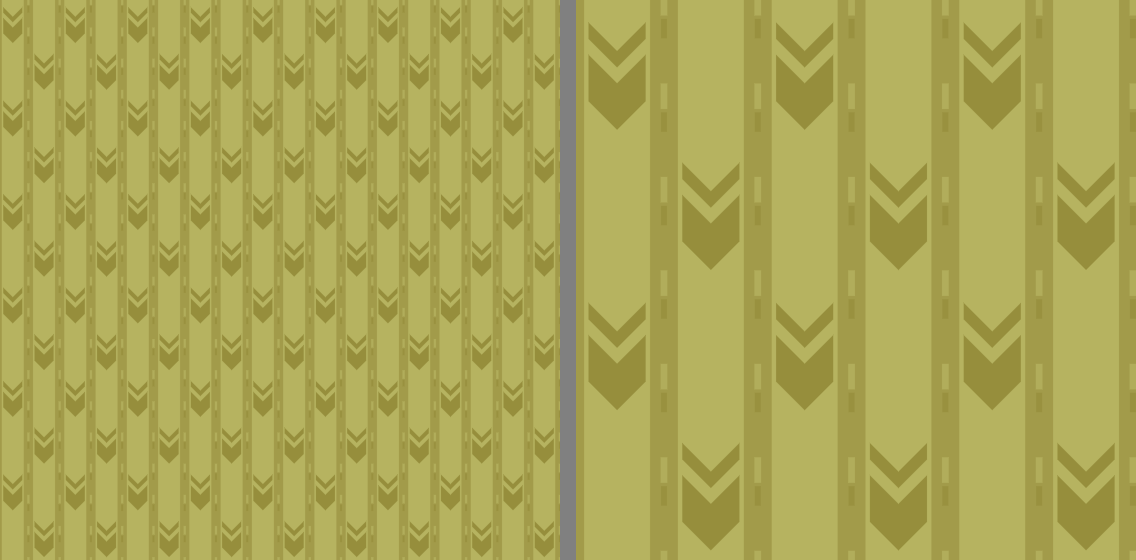
Left, the full canvas; right, a detail of the centre.
This pattern is drawn by a WebGL 2 fragment shader. Its source:

```glsl
#version 300 es
precision highp float;

uniform vec2 u_resolution;
out vec4 fragColor;

const vec3 GROUND = vec3(0.712, 0.702, 0.378);
const vec3 BAND = vec3(0.637, 0.608, 0.290);
const vec3 ARROW = vec3(0.588, 0.557, 0.235);

// Column and arrow pitch, in canvas widths
const vec2 PITCH = vec2(0.05583, 0.1669);
const float FIRST_COLUMN = 0.0228;
const float FIRST_TIP = 0.0887;

float boxDistance(vec2 p, vec2 halfSize) {
    vec2 d = abs(p) - halfSize;
    return length(max(d, 0.0)) + min(max(d.x, d.y), 0.0);
}

// Distance to a V-shaped slab between two heights above the tip
float chevronDistance(vec2 p, float low, float high, float halfWidth) {
    float rise = p.y - abs(p.x);
    float slab = (abs(rise - 0.5 * (low + high)) - 0.5 * (high - low)) * 0.7071;
    return max(slab, abs(p.x) - halfWidth);
}

// Solid arrow head with a thin chevron above it
float arrowDistance(vec2 p, float halfWidth) {
    float head = chevronDistance(p, 0.0, 0.0277, halfWidth);
    float stripe = chevronDistance(p, 0.0371, 0.0469, halfWidth);
    return min(head, stripe);
}

// Wrap a coordinate into a range centred on zero
float centredRepeat(float x, float period) {
    return x - period * round(x / period);
}

float coverage(float dist, float pixel) {
    return 1.0 - smoothstep(-0.7 * pixel, 0.7 * pixel, dist);
}

void main() {
    float canvas = min(u_resolution.x, u_resolution.y);
    vec2 uv = gl_FragCoord.xy / canvas;
    float pixel = 1.0 / canvas;
    vec3 color = GROUND;

    // Vertical bands midway between the arrow columns
    float bandX = centredRepeat(uv.x - FIRST_COLUMN - 0.5 * PITCH.x, PITCH.x);
    color = mix(color, BAND, coverage(abs(bandX) - 0.0083, pixel));

    // Light stitches with a darker one below each
    float stitchPitch = PITCH.y / 3.0;
    vec2 light = vec2(bandX, centredRepeat(uv.y - 0.6094, stitchPitch));
    vec2 dark = vec2(bandX, centredRepeat(uv.y - 0.5940, stitchPitch));
    float lightMask = coverage(boxDistance(light, vec2(0.0020, 0.0076)), pixel);
    float darkMask = coverage(boxDistance(dark, vec2(0.0018, 0.0058)), pixel);
    color = mix(color, ARROW, 0.75 * darkMask);
    color = mix(color, GROUND, 0.75 * lightMask);

    // Arrows, with odd columns shifted by half a pitch
    float column = round((uv.x - FIRST_COLUMN) / PITCH.x);
    float shift = 0.5 * PITCH.y * mod(column, 2.0);
    float belowTip = 0.05;
    vec2 arrow = vec2(
        uv.x - FIRST_COLUMN - column * PITCH.x,
        mod(uv.y - FIRST_TIP - shift + belowTip, PITCH.y) - belowTip);
    color = mix(color, ARROW, coverage(arrowDistance(arrow, 0.0170), pixel));

    fragColor = vec4(color, 1.0);
}
```
